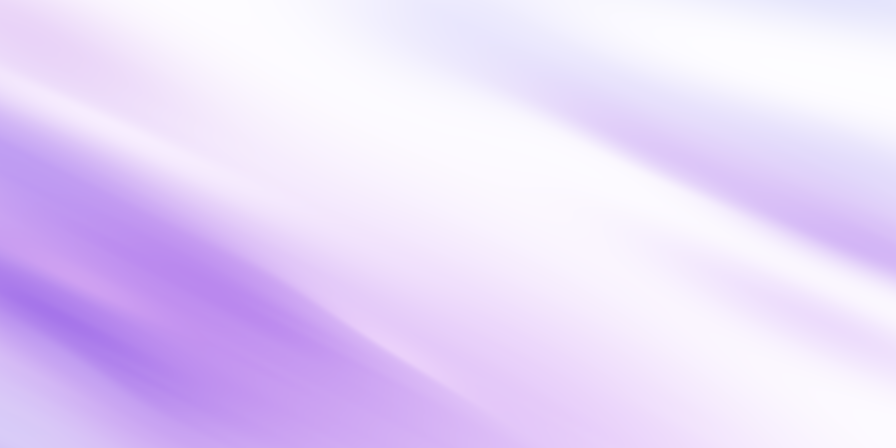
A Shadertoy shader for this background:

```glsl
// Soft violet silk folds sweeping down to the right over a white ground.
// Each fold is a slanted Gaussian veil with its own softness above and below;
// low-frequency noise bends the folds and stretched noise adds faint fibres.

float hash(vec2 p) {
    vec3 q = fract(vec3(p.xyx) * 0.1031);
    q += dot(q, q.yzx + 33.33);
    return fract((q.x + q.y) * q.z);
}

float noise(vec2 p) {
    vec2 cell = floor(p), f = fract(p);
    f = f * f * (3.0 - 2.0 * f);
    return mix(mix(hash(cell), hash(cell + vec2(1, 0)), f.x),
               mix(hash(cell + vec2(0, 1)), hash(cell + vec2(1, 1)), f.x), f.y);
}

// Coverage of a fold; size = half length, softness above, softness below
float veil(vec2 p, vec2 center, float slope, vec3 size) {
    vec2 along = normalize(vec2(1.0, -slope));
    vec2 q = p - center;
    float l = dot(q, along) / size.x;
    float n = dot(q, vec2(-along.y, along.x));
    n /= n > 0.0 ? size.y : size.z;
    return exp(-l * l - n * n);
}

void mainImage(out vec4 fragColor, in vec2 fragCoord) {
    // Canvas spans 2 x 1 units
    vec2 p = fragCoord / iResolution.xy * vec2(2.0, 1.0);
    vec2 flow = vec2(p.x - 0.5 * p.y, p.y + 0.5 * p.x);
    p.y += 0.022 * (noise(flow * vec2(2.5, 4.0) + 7.0) - 0.5);

    vec3 white = vec3(0.995, 0.992, 1.0);
    vec3 col = white;

    // Cool haze along the top and upper right
    vec3 haze = vec3(0.90, 0.89, 0.99);
    col = mix(col, haze, 0.75 * veil(p, vec2(1.04, 0.95), 0.35, vec3(0.32, 0.14, 0.13)));
    col = mix(col, haze, 0.70 * veil(p, vec2(1.32, 0.81), 0.30, vec3(0.38, 0.08, 0.09)));
    col = mix(col, vec3(0.88, 0.88, 0.985), 0.9 * veil(p, vec2(1.85, 1.03), 0.15, vec3(0.55, 0.20, 0.10)));
    col = mix(col, vec3(0.88, 0.86, 0.985), 0.8 * veil(p, vec2(1.92, 0.63), 0.35, vec3(0.50, 0.09, 0.12)));
    col = mix(col, white, 0.85 * veil(p, vec2(1.76, 0.84), 0.25, vec3(0.42, 0.07, 0.07)));

    // Right fold, crisp on its lower edge
    col = mix(col, vec3(0.86, 0.76, 0.97), 0.65 * veil(p, vec2(1.46, 0.67), 0.42, vec3(0.32, 0.07, 0.035)));
    col = mix(col, vec3(0.81, 0.68, 0.96), 0.9 * veil(p, vec2(1.94, 0.45), 0.42, vec3(0.48, 0.11, 0.055)));
    col = mix(col, vec3(0.91, 0.83, 0.985), 0.8 * veil(p, vec2(1.84, 0.29), 0.45, vec3(0.42, 0.06, 0.08)));
    col = mix(col, white, 0.6 * veil(p, vec2(1.42, 0.615), 0.42, vec3(0.28, 0.018, 0.04)));

    // Pink wash across the bottom and in the upper left
    col = mix(col, vec3(0.91, 0.81, 0.98), 0.95 * veil(p, vec2(1.15, 0.12), 0.57, vec3(0.75, 0.25, 0.42)));
    col = mix(col, vec3(0.91, 0.82, 0.97), 0.9 * veil(p, vec2(0.06, 0.92), 0.50, vec3(0.45, 0.12, 0.10)));

    // Main violet fold with darker cores
    col = mix(col, vec3(0.745, 0.545, 0.935), 0.97 * veil(p, vec2(0.38, 0.375), 0.62, vec3(0.85, 0.17, 0.55)));
    col = mix(col, vec3(0.72, 0.59, 0.95), 0.7 * veil(p, vec2(0.02, 0.65), 0.55, vec3(0.35, 0.09, 0.10)));
    col = mix(col, vec3(0.71, 0.51, 0.93), 0.6 * veil(p, vec2(0.46, 0.37), 0.62, vec3(0.30, 0.07, 0.07)));
    col = mix(col, vec3(0.64, 0.45, 0.915), 0.9 * veil(p, vec2(0.10, 0.30), 0.60, vec3(0.38, 0.08, 0.09)));
    col = mix(col, vec3(0.84, 0.79, 0.97), 0.95 * veil(p, vec2(0.0, 0.03), 0.60, vec3(0.32, 0.14, 0.35)));

    // Light catching the crests
    col = mix(col, vec3(0.98, 0.95, 1.0), 0.75 * veil(p, vec2(0.25, 0.72), 0.47, vec3(0.42, 0.022, 0.045)));
    col = mix(col, vec3(0.86, 0.69, 0.955), 0.6 * veil(p, vec2(0.18, 0.37), 0.50, vec3(0.23, 0.045, 0.02)));
    col = mix(col, vec3(0.95, 0.86, 0.99), 0.65 * veil(p, vec2(0.88, 0.22), 0.62, vec3(0.24, 0.045, 0.012)));
    col = mix(col, vec3(0.80, 0.70, 0.96), 0.4 * veil(p, vec2(0.16, 0.19), 0.60, vec3(0.20, 0.02, 0.03)));

    // Faint fibres, strongest in the coloured areas
    float fibre = noise(flow * vec2(2.0, 28.0)) + 0.5 * noise(flow * vec2(4.0, 60.0)) - 0.75;
    col += fibre * 0.07 * (white - col);

    fragColor = vec4(clamp(col, 0.0, 1.0), 1.0);
}
```
